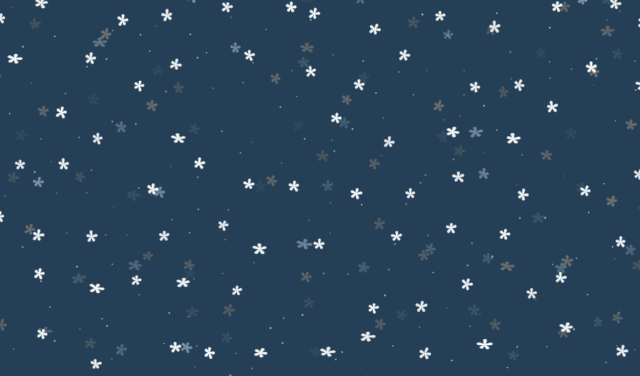
Write a Shadertoy shader that draws this pattern.

```glsl
// Small hand-painted five-petal stars strewn over a flat night-blue ground.
// Jittered cell grids place each layer: fine specks, dull brown stars,
// misty blue stars and crisp white ones. Lengths are in canvas heights.

const vec3 NIGHT = vec3(0.147, 0.252, 0.337);
const vec3 WHITE = vec3(0.975, 0.98, 0.98);
const vec3 MIST  = vec3(0.64, 0.72, 0.78);
const vec3 BROWN = vec3(0.60, 0.54, 0.49);
const vec3 SPECK = vec3(0.80, 0.85, 0.87);

const float WHITE_CELL = 0.147;
const float MIST_CELL  = 0.185;
const float BROWN_CELL = 0.200;
const float SPECK_CELL = 0.094;

const float PETAL_LENGTH = 0.0118;
const float ROOT_WIDTH = 0.0026;  // half widths of a petal
const float TIP_WIDTH  = 0.0038;
const float REACH = 0.024;        // space kept free around a star centre
const float UPRIGHT = 1.42;       // common direction of the first petal
const float SOFTNESS = 0.0011;    // painted edge blur
const float TAU = 6.28319;

// Three random values for a cell of a layer
vec3 hash3(vec2 cell, float seed) {
    vec2 p = cell + seed * vec2(17.0, 59.0);
    vec3 q = fract(p.xyx * vec3(0.1031, 0.1030, 0.0973));
    q += dot(q, q.yxz + 33.33);
    return fract((q.xxy + q.yzz) * q.zyx);
}

// Soft fill of a signed distance
float fill(float d) {
    float edge = SOFTNESS + 0.6 / iResolution.y;
    return 1.0 - smoothstep(-edge, edge, d);
}

// Brick-like grid: gives the cell id and the position inside it
vec2 locate(vec2 uv, float size, float seed, out vec2 id) {
    vec2 g = uv / size + seed * vec2(0.37, 0.23);
    g.x += 0.5 * mod(floor(g.y), 2.0);
    id = floor(g);
    return (g - id) * size;
}

// Five rounded petals of uneven length, widening to the tip
float starDistance(vec2 p, float size, float turn, vec2 id, float seed) {
    float d = 1.0;
    for (int i = 0; i < 5; i++) {
        vec3 h = hash3(id, seed + 3.0 + float(i));
        float angle = turn + TAU * float(i) / 5.0 + (h.x - 0.5) * 0.3;
        vec2 axis = vec2(cos(angle), sin(angle));
        float len = size * PETAL_LENGTH * mix(0.78, 1.1, h.y);
        float t = clamp(dot(p, axis) / len, 0.0, 1.0);
        float width = size * mix(ROOT_WIDTH, TIP_WIDTH, t);
        d = min(d, length(p - axis * len * t) - width);
    }
    return d;
}

// Coverage of one layer of stars; traits returns random values per star
float starLayer(vec2 uv, float cell, float density, float seed, out vec3 traits) {
    vec2 id;
    vec2 local = locate(uv, cell, seed, id);
    vec3 place = hash3(id, seed);
    traits = hash3(id, seed + 1.0);
    vec2 p = local - mix(vec2(REACH), vec2(cell - REACH), place.xy);
    // A few stars are brushed wider than tall
    p *= mix(vec2(1.0), vec2(0.82, 1.15), step(0.82, traits.y));
    float turn = UPRIGHT + (traits.z - 0.5) * 0.5;
    float size = mix(0.92, 1.08, traits.y);
    return step(place.z, density) * fill(starDistance(p, size, turn, id, seed));
}

// Tiny round specks of varied strength
float speckLayer(vec2 uv, float seed) {
    vec2 id;
    vec2 local = locate(uv, SPECK_CELL, seed, id);
    vec3 place = hash3(id, seed);
    vec3 traits = hash3(id, seed + 1.0);
    vec2 p = local - SPECK_CELL * mix(vec2(0.06), vec2(0.94), place.xy);
    float radius = mix(0.0010, 0.0021, traits.x);
    return fill(length(p) - radius) * mix(0.25, 1.0, traits.y) * step(place.z, 0.9);
}

void mainImage(out vec4 fragColor, in vec2 fragCoord) {
    vec2 uv = fragCoord / iResolution.y;
    vec3 traits;
    vec3 color = NIGHT;

    // Uneven wash inside the faint stars
    vec2 w = uv * 300.0;
    float wash = 0.88 + 0.12 * sin(w.x + 1.7 * sin(w.y)) * cos(w.y);

    color = mix(color, SPECK, speckLayer(uv, 2.0));

    float brown = starLayer(uv, BROWN_CELL, 0.9, 21.0, traits);
    color = mix(color, BROWN, brown * wash * mix(0.18, 0.75, traits.x));

    float mist = starLayer(uv, MIST_CELL, 0.95, 43.0, traits);
    color = mix(color, MIST, mist * wash * mix(0.08, 0.85, traits.x * traits.x));

    float white = starLayer(uv, WHITE_CELL, 0.93, 65.0, traits);
    color = mix(color, WHITE, white * mix(0.9, 1.0, traits.x));

    fragColor = vec4(color, 1.0);
}
```
